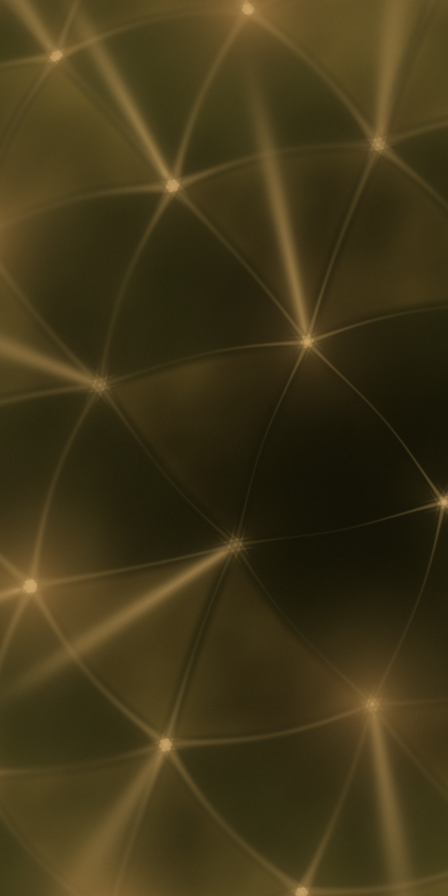
A Shadertoy shader for this background:

```glsl
// Dark olive triangular cells with bowed glowing seams, amber knots and light beams fanning outward.

// Lattice axes: nearly horizontal and nearly vertical
const mat2 LATTICE = mat2(0.465, 0.095, 0.160, 0.452);
const vec2 ANCHOR = vec2(-0.224, -0.146);

float hash(vec2 p) {
    return fract(sin(dot(p, vec2(12.99, 78.23))) * 4375.85);
}

// Three families of lattice lines as one coordinate each
vec3 families(vec2 uv) {
    return vec3(uv, uv.x + uv.y);
}

// Slow uneven haze from layered sines
float haze(vec2 p) {
    float sum = 0.0, amp = 0.5;
    for (int i = 0; i < 4; i++) {
        p = mat2(0.8, 0.6, -0.6, 0.8) * p * 1.7 + 1.3;
        sum += amp * sin(p.x + sin(p.y * 1.3)) * cos(p.y);
        amp *= 0.55;
    }
    return sum;
}

void mainImage(out vec4 fragColor, in vec2 fragCoord) {
    vec2 p = fragCoord / iResolution.x;
    float pixel = 1.0 / iResolution.x;

    // Position around the dark centre, with slight barrel distortion
    vec2 q = p - vec2(0.75, 0.93);
    float reach = length(q);
    q *= 1.0 + 0.05 * pow(reach, 4.0);

    // Bow the seams outward while the knots stay in place
    mat2 toLattice = inverse(LATTICE);
    vec2 uv = toLattice * (q - ANCHOR);
    float bow = dot(abs(sin(3.14159 * families(uv))), vec3(0.5));
    vec2 bent = q - q / (reach + 0.15) * 0.032 * bow;
    vec2 cell = toLattice * (bent - ANCHOR);
    vec3 seam = 0.41 * abs(fract(families(cell) + 0.5) - 0.5);
    float nearest = min(seam.x, min(seam.y, seam.z));

    // Knot halos and radial beams; every third knot flares
    float light = 0.0, glow = 0.0, knot = 9.0;
    vec2 base = round(uv);
    for (int j = -2; j <= 2; j++) {
        for (int i = -2; i <= 2; i++) {
            vec2 id = base + vec2(i, j);
            vec2 node = ANCHOR + LATTICE * id;
            vec2 rel = q - node;
            vec2 dir = normalize(node);
            float r = length(rel);
            float far = length(node);
            float vary = hash(id);
            float flare = step(1.5, mod(id.x - id.y, 3.0)) * smoothstep(0.1, 0.65, far);
            knot = min(knot, r);

            glow += (0.10 + 0.35 * far * far) * exp(-r / 0.045);
            glow += flare * (0.75 * exp(-r / 0.06) + 0.28 * exp(-r * r / 0.035));
            light += (0.35 + 0.7 * flare) * exp(-r / 0.014);

            float along = dot(rel, dir);
            float across = dot(rel, vec2(-dir.y, dir.x));
            float width = 0.009 + (0.025 + 0.05 * vary) * max(along, 0.0);
            float fade = smoothstep(0.0, 0.04, along) * (1.0 - smoothstep(0.1, 0.78, along));
            float ray = exp(-across * across / (width * width));
            ray += 0.25 * exp(-across * across / (width * width * 7.0));
            light += (0.55 + 0.45 * (1.0 - vary)) * fade * ray;
        }
    }

    // Seams: crisp near the centre, softer outward, flaring at the knots
    float thick = mix(0.0022, 0.009, smoothstep(0.2, 1.0, reach));
    thick = max(thick + 0.005 * exp(-knot / 0.03), 0.8 * pixel);
    vec3 lines = exp(-seam * seam / (thick * thick));
    vec3 strength = 0.75 + 0.45 * sin(vec3(5.0, 7.0, 6.0) * q.x + vec3(4.0, 6.0, 3.0) * q.y);
    float tail = 0.13 + 0.6 * exp(-knot / 0.09);
    light += dot(lines, strength) * tail;
    glow += 0.10 * exp(-nearest / 0.025) * smoothstep(0.15, 0.9, reach);

    // Fine strands beside the seams give each knot a faceted star
    vec3 strand = (seam - 0.011) / max(0.0025, 0.7 * pixel);
    light += 0.35 * dot(exp(-strand * strand), vec3(1.0)) * exp(-knot * knot / 0.0009);

    // Cell bodies: olive, with alternating brown triangles
    float cloud = haze(p * 4.0);
    float upper = step(1.0, fract(cell.x) + fract(cell.y));
    float brown = 1.0 - mod(floor(cell.x) + upper, 2.0);
    brown *= smoothstep(0.0, 0.025, nearest) * smoothstep(0.08, 0.5, reach);
    float open = smoothstep(0.05, 1.2, reach + 0.12 * cloud);
    vec3 color = mix(vec3(0.085, 0.078, 0.022), vec3(0.235, 0.218, 0.088), open);
    color += vec3(0.092, 0.062, 0.030) * brown * (0.85 + 0.5 * cloud);
    color *= 1.0 + 0.12 * cloud;

    // Warm halos first, then paler rays and seams
    color = mix(color, vec3(0.67, 0.49, 0.26), 1.0 - exp(-glow));
    vec3 amber = mix(vec3(0.64, 0.51, 0.29), vec3(0.80, 0.65, 0.41), smoothstep(0.8, 2.0, light));
    color = mix(color, amber, 1.0 - exp(-light));

    // Fine grain
    color += 0.008 * (hash(floor(p * 256.0)) - 0.5);
    fragColor = vec4(color, 1.0);
}
```
